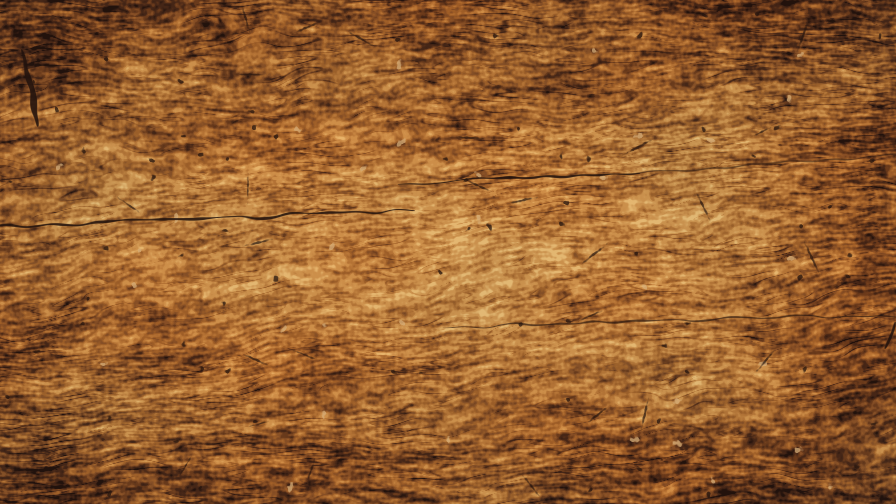
Reproduce this texture procedurally as a WebGL 1 fragment shader.

```glsl
precision highp float;
// Weathered wooden board: stretched gradient noise follows a gently bent grain
// and forms one tone value, which a six-colour ramp turns into wood.
// Fissures, long cracks, chips and splinter marks are laid over it.
uniform vec2 u_resolution;

const float TAU = 6.2831853;
const vec3 CREVICE = vec3(0.13, 0.07, 0.05);
const vec3 CHIP = vec3(0.84, 0.68, 0.47);

float hash(vec2 p) {
  vec3 q = fract(p.xyx * 0.1031);
  q += dot(q, q.yzx + 33.33);
  return fract((q.x + q.y) * q.z);
}

float corner(vec2 cell, vec2 offset) {
  float angle = TAU * hash(cell);
  return dot(vec2(cos(angle), sin(angle)), offset);
}

// Gradient noise scaled to a spread of about one
float noise(vec2 p) {
  vec2 i = floor(p);
  vec2 f = p - i;
  vec2 s = f * f * f * (f * (f * 6.0 - 15.0) + 10.0);
  vec2 e = vec2(1.0, 0.0);
  float low = mix(corner(i, f), corner(i + e.xy, f - e.xy), s.x);
  float high = mix(corner(i + e.yx, f - e.yx), corner(i + e.xx, f - e.xx), s.x);
  return 4.5 * mix(low, high, s.y);
}

// Coordinates along and across the fibres, steepest below the middle
vec2 grainSpace(vec2 p) {
  float y = p.y - 0.42;
  float slope = 0.015 + 0.1 * exp(-9.0 * y * y);
  float wave = 0.008 * noise(p * vec2(3.0, 5.0)) + 0.002 * noise(p * vec2(14.0, 18.0));
  return vec2(p.x, p.y - slope * (p.x - 0.89) + wave);
}

// Bright centre with darkened rim
float lighting(vec2 q) {
  float glow = exp(-4.0 * q.x * q.x - 9.0 * q.y * q.y);
  return mix(-0.5, 1.15, glow) - 0.9 * smoothstep(0.42, 0.72, length(q));
}

float fibres(vec2 g) {
  float tone = 0.34 * noise(g * vec2(5.0, 24.0) + 7.0);
  tone += 0.42 * noise(g * vec2(17.0, 75.0) + 31.0);
  tone += 0.46 * noise(g * vec2(38.0, 135.0) + 53.0);
  return tone;
}

// Short dark splits along contour lines of the stretched noise
float fissures(vec2 g, vec2 scale) {
  float line = 1.0 - smoothstep(0.0, 0.4, abs(noise(g * scale)));
  return line * smoothstep(0.1, 1.1, noise(g * scale * vec2(0.7, 0.35) + 91.0));
}

// Ragged line from a to b, thinning towards both ends
float crack(vec2 p, vec2 a, vec2 b, float width, float soft) {
  vec2 along = b - a;
  p += 0.0022 * vec2(noise(p * 19.0), noise(p * 15.0 + 40.0));
  float t = clamp(dot(p - a, along) / dot(along, along), 0.0, 1.0);
  float w = width * (0.3 + 0.7 * sqrt(4.0 * t * (1.0 - t))) * (1.0 + 0.25 * noise(p * 24.0));
  return 1.0 - smoothstep(w - soft, w + soft, length(p - a - along * t));
}

// One randomly turned, rough ellipse in a share of the grid cells
float scatter(vec2 p, float grid, vec2 size, float share, float seed, float soft) {
  vec2 cell = floor(p * grid);
  vec2 id = cell + seed;
  vec2 centre = 0.3 + 0.4 * vec2(hash(id + 11.0), hash(id + 23.0));
  vec2 d = (p * grid - cell - centre) / grid;
  float a = TAU * hash(id + 37.0);
  d = vec2(cos(a) * d.x + sin(a) * d.y, cos(a) * d.y - sin(a) * d.x);
  float r = length(d / size) + 0.2 * noise(p * 130.0);
  float edge = soft / min(size.x, size.y);
  float radius = 0.6 + 0.4 * hash(id + 51.0);
  return step(hash(id), share) * (1.0 - smoothstep(radius - edge, radius + edge, r));
}

vec3 woodRamp(float t) {
  vec3 c = mix(CREVICE, vec3(0.27, 0.15, 0.09), smoothstep(-3.0, -1.96, t));
  c = mix(c, vec3(0.41, 0.23, 0.11), smoothstep(-1.96, -1.17, t));
  c = mix(c, vec3(0.52, 0.31, 0.15), smoothstep(-1.17, -0.55, t));
  c = mix(c, vec3(0.61, 0.37, 0.16), smoothstep(-0.55, 0.0, t));
  c = mix(c, vec3(0.70, 0.45, 0.21), smoothstep(0.0, 0.64, t));
  c = mix(c, vec3(0.80, 0.56, 0.29), smoothstep(0.64, 1.48, t));
  return mix(c, vec3(0.90, 0.71, 0.43), smoothstep(1.6, 2.9, t));
}

void main() {
  vec2 p = gl_FragCoord.xy / u_resolution.y;
  float soft = 0.75 / u_resolution.y;
  vec2 g = grainSpace(p);
  float stain = noise(p * vec2(2.6, 4.5) + 3.0);

  // Tone from light, stains, grain, saw marks and fine roughness
  float tone = lighting(gl_FragCoord.xy / u_resolution - 0.5) + 0.28 * stain + fibres(g);
  tone += 0.13 * noise(p * vec2(60.0, 7.0)) + 0.26 * noise(p * 125.0 + 17.0);
  float rings = sin(TAU * 23.0 * g.y + 1.3 * noise(g * vec2(3.0, 9.0)));
  tone += 0.32 * rings * (1.0 - smoothstep(0.05, 0.38, p.y));
  tone -= 1.2 * fissures(g, vec2(8.0, 58.0)) + 0.8 * fissures(g + 5.0, vec2(15.0, 95.0));
  vec3 color = woodRamp(tone) * (1.0 + 0.04 * stain * vec3(-0.3, 0.3, 1.0));

  // Pale chips, dark pits and splinter marks
  color = mix(color, CHIP, 0.75 * scatter(p, 13.0, vec2(0.009, 0.005), 0.11, 5.0, soft));
  color = mix(color, CREVICE, 0.75 * scatter(p, 21.0, vec2(0.006, 0.004), 0.09, 70.0, soft));
  color = mix(color, CREVICE, 0.7 * scatter(p, 9.0, vec2(0.022, 0.0022), 0.2, 130.0, soft));

  // Long cracks and a few deep scars
  float split = crack(p, vec2(-0.1, 0.546), vec2(0.82, 0.583), 0.0021, soft);
  split = max(split, crack(p, vec2(0.79, 0.637), vec2(1.27, 0.655), 0.0021, soft));
  split = max(split, 0.6 * crack(p, vec2(1.24, 0.654), vec2(1.85, 0.697), 0.0014, soft));
  split = max(split, 0.75 * crack(p, vec2(0.88, 0.352), vec2(1.85, 0.377), 0.0015, soft));
  split = max(split, crack(p, vec2(0.045, 0.9), vec2(0.075, 0.75), 0.0045, soft));
  split = max(split, crack(p, vec2(1.752, 0.31), vec2(1.776, 0.365), 0.003, soft));
  gl_FragColor = vec4(mix(color, CREVICE, 0.88 * split), 1.0);
}
```
